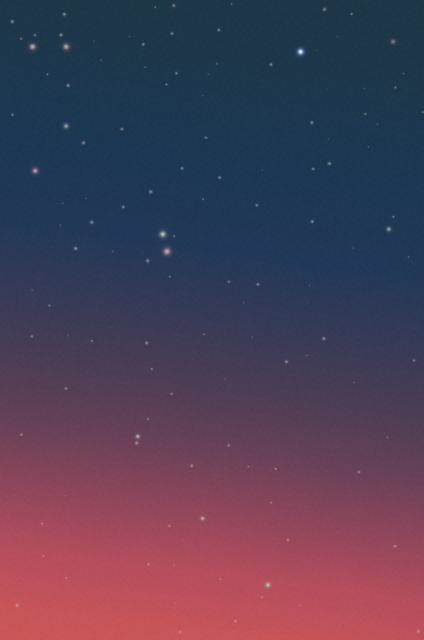
Give the GLSL for this texture, as a WebGL 1 fragment shader.

```glsl
precision highp float;
// Dusk sky: a tilted coral-to-navy gradient with bright and faint scattered stars.
uniform vec2 u_resolution;

const vec3 CORAL = vec3(0.79, 0.335, 0.345);
const vec3 ROSE = vec3(0.715, 0.305, 0.365);
const vec3 BERRY = vec3(0.565, 0.275, 0.355);
const vec3 MAUVE = vec3(0.405, 0.255, 0.345);
const vec3 PLUM = vec3(0.295, 0.240, 0.330);
const vec3 INDIGO = vec3(0.215, 0.230, 0.340);
const vec3 NAVY = vec3(0.135, 0.220, 0.345);
const vec3 OCEAN = vec3(0.105, 0.217, 0.325);
const vec3 SLATE = vec3(0.115, 0.212, 0.285);
const vec3 PINK_STAR = vec3(0.88, 0.62, 0.68);
const vec3 PALE_STAR = vec3(0.76, 0.78, 0.72);
const vec3 BLUE_STAR = vec3(0.25, 0.48, 1.0);
const float TILT = 0.085;          // how much lower the warm light sits on the right
const float STAR_ROWS = 24.0;
const float STAR_DENSITY = 0.40;
const float GRAIN = 0.012;
const float GRAIN_ROWS = 400.0;

float hash(vec2 p) {
  vec3 q = fract(vec3(p.xyx) * 0.1031);
  q += dot(q, q.yzx + 33.33);
  return fract((q.x + q.y) * q.z);
}

// Layered sines give the colour bands a slight drift
float haze(vec2 p) {
  return 0.5 * sin(p.x * 7.0 + p.y * 5.0)
       + 0.3 * sin(p.x * 13.0 - p.y * 17.0 + 1.3)
       + 0.2 * sin(p.x * 29.0 + p.y * 23.0 + 4.0);
}

vec3 skyColor(vec2 uv) {
  float h = uv.y + TILT * (uv.x - 0.5) + 0.005 * haze(uv);
  vec3 c = mix(CORAL, ROSE, smoothstep(-0.02, 0.11, h));
  c = mix(c, BERRY, clamp((h - 0.10) / 0.10, 0.0, 1.0));
  c = mix(c, MAUVE, clamp((h - 0.20) / 0.10, 0.0, 1.0));
  c = mix(c, PLUM, clamp((h - 0.30) / 0.10, 0.0, 1.0));
  c = mix(c, INDIGO, clamp((h - 0.40) / 0.10, 0.0, 1.0));
  c = mix(c, NAVY, clamp((h - 0.50) / 0.11, 0.0, 1.0));
  c = mix(c, OCEAN, clamp((h - 0.61) / 0.15, 0.0, 1.0));
  c = mix(c, SLATE, smoothstep(0.74, 0.96, h));
  return c;
}

float softDot(vec2 d, float radius) {
  return exp(-dot(d, d) / (radius * radius));
}

// Bright star: tinted halo with a pale core
vec3 addStar(vec3 c, vec2 uv, vec2 center, float radius, vec3 tint, float power) {
  vec2 d = (uv - center) * vec2(u_resolution.x / u_resolution.y, 1.0);
  c = mix(c, tint * 0.75, 0.45 * power * softDot(d, radius * 1.7));
  return mix(c, mix(tint, vec3(0.9), 0.25), power * softDot(d, radius));
}

// Cellular scatter: at most one faint star per cell, thinning toward the horizon
vec3 addFaintStars(vec3 c, vec2 p) {
  vec2 g = p * STAR_ROWS;
  vec2 cell = floor(g);
  float chance = STAR_DENSITY * mix(0.4, 1.0, smoothstep(0.25, 0.65, p.y));
  float present = step(hash(cell + 7.0), chance);
  vec2 spot = 0.12 + 0.76 * vec2(hash(cell + 19.0), hash(cell + 53.0));
  float size = hash(cell + 91.0);
  float radius = mix(0.0012, 0.0026, size * size);
  float glow = softDot((g - cell - spot) / STAR_ROWS, radius);
  vec3 tint = mix(PALE_STAR, PINK_STAR, 0.6 * hash(cell + 37.0));
  return mix(c, tint, present * glow * mix(0.18, 0.62, size));
}

void main() {
  vec2 uv = gl_FragCoord.xy / u_resolution;
  vec2 p = gl_FragCoord.xy / u_resolution.y;
  vec3 c = skyColor(uv);
  c = addFaintStars(c, p);

  // Upper stars
  c = addStar(c, uv, vec2(0.077, 0.927), 0.0037, PINK_STAR, 0.85);
  c = addStar(c, uv, vec2(0.156, 0.927), 0.0037, PINK_STAR, 0.80);
  c = addStar(c, uv, vec2(0.927, 0.935), 0.0030, PINK_STAR, 0.45);
  c = addStar(c, uv, vec2(0.156, 0.803), 0.0030, PALE_STAR, 0.65);
  c = addStar(c, uv, vec2(0.083, 0.733), 0.0036, PINK_STAR, 0.75);
  c = addStar(c, uv, vec2(0.709, 0.919), 0.0043, BLUE_STAR, 0.95);
  c = addStar(c, uv, vec2(0.709, 0.919), 0.0026, vec3(1.0), 1.0);

  // Central pair and right-hand star
  c = addStar(c, uv, vec2(0.384, 0.634), 0.0039, PALE_STAR, 0.85);
  c = addStar(c, uv, vec2(0.394, 0.607), 0.0043, PINK_STAR, 0.85);
  c = addStar(c, uv, vec2(0.917, 0.642), 0.0028, PALE_STAR, 0.65);

  // Stars over the warm glow
  c = addStar(c, uv, vec2(0.325, 0.318), 0.0026, PALE_STAR, 0.75);
  c = addStar(c, uv, vec2(0.478, 0.190), 0.0025, PALE_STAR, 0.75);
  c = addStar(c, uv, vec2(0.632, 0.086), 0.0031, PALE_STAR, 0.85);

  // Fine grain
  c += GRAIN * (hash(floor(p * GRAIN_ROWS)) - 0.5);
  gl_FragColor = vec4(c, 1.0);
}
```
